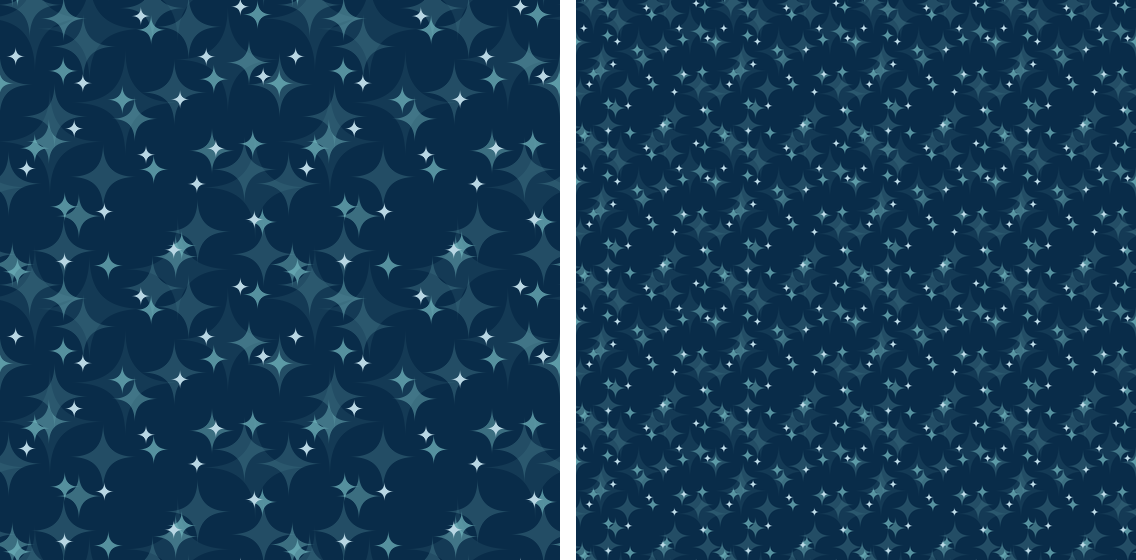
Left, the tile; right, the same tile 2 across and 2 down.
Reproduce this pattern procedurally as a Shadertoy shader.

```glsl
// Seamless night-blue pattern of overlapping four-pointed stars in five sizes.

#define REPEATS 2.0                        // tiles across and down
#define CONCAVITY 0.48                     // superellipse exponent, lower is thinner
#define JITTER 0.55                        // scatter as a fraction of star spacing
#define NIGHT vec3(0.037, 0.172, 0.285)
#define TEAL  vec3(0.45, 0.72, 0.75)
#define GLINT vec3(0.72, 0.84, 0.89)

vec2 hash2(vec2 p) {
    vec2 q = vec2(dot(p, vec2(127.1, 311.7)), dot(p, vec2(269.5, 183.3)));
    return fract(sin(q) * 43758.5);
}

// Coverage of a concave superellipse; offset is the absolute distance per axis.
float starCoverage(vec2 offset, float radius, float pixel) {
    float along = max(offset.x, offset.y) / radius;
    float across = min(offset.x, offset.y);
    float halfWidth = radius * pow(max(1.0 - pow(along, CONCAVITY), 0.0), 1.0 / CONCAVITY);
    // Box filter across the arm, so that thin tips fade out cleanly
    float upper = clamp(across + 0.5 * pixel, -halfWidth, halfWidth);
    float lower = clamp(across - 0.5 * pixel, -halfWidth, halfWidth);
    return (upper - lower) / pixel;
}

// Blends count stars, spread over a wrapping lattice and jittered, onto color.
void addStars(inout vec3 color, vec2 uv, float pixel, int count, int stride,
              float radius, vec3 ink, float opacity) {
    float total = float(count);
    vec2 phase = hash2(vec2(total, 3.0));
    for (int i = 0; i < count; i++) {
        vec2 lattice = vec2(float(i * stride % count), float(i)) / total;
        vec2 scatter = (hash2(vec2(float(i), total)) - 0.5) * JITTER / sqrt(total);
        vec2 center = lattice + scatter + phase;
        vec2 offset = abs(fract(uv - center + 0.5) - 0.5);
        if (max(offset.x, offset.y) < radius)
            color = mix(color, ink, opacity * starCoverage(offset, radius, pixel));
    }
}

void mainImage(out vec4 fragColor, in vec2 fragCoord) {
    vec2 uv = fragCoord / iResolution.xy * REPEATS;
    float pixel = REPEATS / min(iResolution.x, iResolution.y);
    vec3 color = NIGHT;

    // Faint large stars at the back, bright small ones in front
    addStars(color, uv, pixel, 7, 2, 0.195, TEAL, 0.10);
    addStars(color, uv, pixel, 13, 5, 0.122, TEAL, 0.24);
    addStars(color, uv, pixel, 8, 3, 0.085, TEAL, 0.47);
    addStars(color, uv, pixel, 14, 4, 0.056, TEAL, 0.72);
    addStars(color, uv, pixel, 16, 6, 0.036, GLINT, 1.0);

    fragColor = vec4(color, 1.0);
}
```
